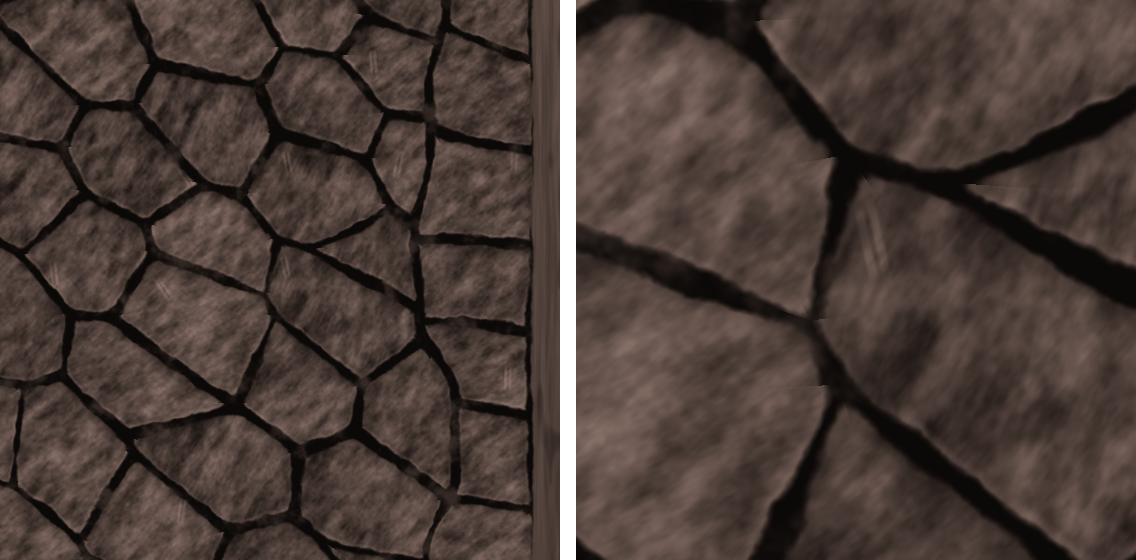
Left, the full canvas; right, a detail of the centre.
This texture is drawn by a WebGL 2 fragment shader. Its source:

```glsl
#version 300 es
precision highp float;
// Dry stone wall of rough brown slabs beside a wooden post.
// Slabs are a stretched, weighted Voronoi pattern with a column of squarer
// blocks at the post; layered value noise gives grain, rims and dark joints.

uniform vec2 u_resolution;
out vec4 fragColor;

const float SLAB_ANGLE = -0.64;            // long axis of the slabs
const vec2  SLAB_DENSITY = vec2(4.2, 6.0); // slabs per unit along and across
const float SLAB_JITTER = 0.82;
const float SIZE_SPREAD = 0.26;
const float CORNER_ROUNDING = 0.010;
const float ROW_HEIGHT = 0.158;
const float COLUMN_LEFT = 0.785;
const float POST_LEFT = 0.949;
const float STONE_LEVEL = 0.312;
const float JOINT_LEVEL = 0.045;
const float GRAIN_CONTRAST = 0.44;
const float RIM_LIGHT = 0.075;
const float MARK_LIGHT = 0.11;

struct Stone { float edge; vec2 normal; float id; };

float hash(vec2 p) {
  return fract(sin(dot(p, vec2(127.1, 311.7))) * 43758.5453);
}

float noise(vec2 p) {
  vec2 i = floor(p), f = fract(p);
  f = f * f * (3.0 - 2.0 * f);
  return mix(mix(hash(i), hash(i + vec2(1, 0)), f.x),
             mix(hash(i + vec2(0, 1)), hash(i + vec2(1, 1)), f.x), f.y);
}

float fbm(vec2 p) {
  float sum = 0.0, amp = 0.5;
  for (int i = 0; i < 4; i++) {
    sum += amp * noise(p);
    p = mat2(0.8, 0.6, -0.6, 0.8) * p * 2.03 + 17.3;
    amp *= 0.55;
  }
  return sum / 1.01;
}

mat2 rotation(float a) { return mat2(cos(a), sin(a), -sin(a), cos(a)); }

float smoothMin(float a, float b, float k) {
  float h = max(k - abs(a - b), 0.0) / k;
  return min(a, b) - 0.25 * h * h * k;
}

// Site position in the slab grid, with its size weight in z.
vec3 slabSite(vec2 cell) {
  vec2 jitter = vec2(hash(cell), hash(cell + 41.7)) - 0.5;
  return vec3(cell + 0.5 + SLAB_JITTER * jitter, SIZE_SPREAD * hash(cell + 83.1));
}

Stone slabs(vec2 uv) {
  mat2 turn = rotation(SLAB_ANGLE);
  vec2 p = (uv * turn) * SLAB_DENSITY + 3.4;
  vec2 home = floor(p), owner = home;
  float best = 1e5;
  for (int k = 0; k < 25; k++) {
    vec2 cell = home + vec2(k % 5 - 2, k / 5 - 2);
    vec3 s = slabSite(cell);
    float d = dot(p - s.xy, p - s.xy) - s.z;
    if (d < best) { best = d; owner = cell; }
  }
  // Distance to each weighted bisector, measured in canvas units.
  vec3 own = slabSite(owner);
  float nearest = 1e5;
  Stone st = Stone(1.0, vec2(0, 1), hash(owner + 9.2));
  for (int k = 0; k < 25; k++) {
    if (k == 12) continue;
    vec3 s = slabSite(owner + vec2(k % 5 - 2, k / 5 - 2));
    vec2 across = (s.xy - own.xy) * SLAB_DENSITY;
    float d = 0.5 * (dot(p - s.xy, p - s.xy) - s.z - best) / length(across);
    if (d < nearest) { nearest = d; st.normal = turn * normalize(across); }
    st.edge = smoothMin(st.edge, d, CORNER_ROUNDING);
  }
  return st;
}

// Blocks beside the post; their courses tilt towards the top.
Stone blocks(vec2 uv) {
  float tilt = 0.38 * smoothstep(0.5, 1.0, uv.y) + 0.03;
  float y = (uv.y + tilt * (uv.x - POST_LEFT)) / ROW_HEIGHT + 0.35;
  float k = floor(y + 0.5);
  Stone st = Stone(POST_LEFT - uv.x + 0.004, vec2(1, 0), 0.0);
  for (float i = -1.0; i < 2.0; i++) {
    float line = k + i + 0.3 * (hash(vec2(k + i, 5.3)) - 0.5);
    float d = abs(y - line) * ROW_HEIGHT;
    if (d < st.edge) st.normal = vec2(0, sign(line - y));
    st.edge = smoothMin(st.edge, d, CORNER_ROUNDING);
    if (i == 0.0) st.id = hash(vec2(y < line ? k - 1.0 : k, 23.9));
  }
  return st;
}

Stone wall(vec2 uv) {
  float side = uv.x - COLUMN_LEFT - 0.12 * (noise(vec2(uv.y * 7.0, 3.7)) - 0.5);
  Stone st;
  if (side > 0.0) st = blocks(uv); else st = slabs(uv);
  if (abs(side) < st.edge) st.normal = vec2(-sign(side), 0);
  st.edge = smoothMin(st.edge, abs(side), CORNER_ROUNDING);
  return st;
}

// Sparse pairs of short pale chisel strokes.
float chiselMarks(vec2 uv) {
  vec2 g = uv * 5.0, cell = floor(g);
  vec2 offset = 0.35 * (vec2(hash(cell + 3.1), hash(cell + 7.7)) - 0.5);
  vec2 q = rotation(0.8 * hash(cell + 1.9) - 0.6) * (fract(g) - 0.5 - offset) / 5.0;
  float stroke = 1.0 - smoothstep(0.001, 0.004, abs(abs(q.x) - 0.004));
  float span = 1.0 - smoothstep(0.014, 0.026, abs(q.y));
  return stroke * span * step(0.58, hash(cell + 12.4)) * (0.35 + 0.65 * noise(uv * 70.0));
}

float stoneLight(vec2 uv) {
  vec2 bend = vec2(noise(uv * 5.0), noise(uv * 5.0 + 31.0)) - 0.5;
  Stone st = wall(uv + 0.025 * bend);
  float edge = st.edge + 0.012 * (fbm(uv * 34.0) - 0.5);

  // Face: streaked grain turned differently on every stone.
  vec2 g = rotation(0.35 + 0.7 * st.id) * uv + st.id * 7.0;
  float face = STONE_LEVEL + 0.07 * (st.id - 0.5);
  face += GRAIN_CONTRAST * (fbm(g * vec2(58.0, 27.0)) - 0.5);
  face += 0.20 * (fbm(uv * 8.0 + st.id * 19.0) - 0.5);
  face += 0.07 * (noise(uv * 150.0) - 0.5);
  face += MARK_LIGHT * chiselMarks(uv);

  // Lower edges catch light, upper edges lie in soft shadow.
  float up = smoothstep(-0.5, 0.7, st.normal.y);
  float joint = mix(0.0035, 0.0075, up) + 0.007 * (noise(uv * 9.0 + 4.0) - 0.3);
  float inside = edge - joint;
  face *= 1.0 - mix(0.14, 0.38, up) * exp(-max(inside, 0.0) / 0.010);
  float rim = smoothstep(0.0, 0.003, inside) * (1.0 - smoothstep(0.003, 0.009, inside));
  face += RIM_LIGHT * rim * (1.0 - up) * (0.4 + noise(uv * 24.0));

  float rubble = JOINT_LEVEL + 0.16 * smoothstep(0.5, 0.85, fbm(uv * 26.0 + 8.0));
  return mix(rubble, face, smoothstep(-0.002, 0.0035, inside));
}

float woodLight(vec2 uv) {
  float sway = 0.006 * noise(vec2(uv.x * 12.0, uv.y * 6.0));
  float grain = fbm(vec2((uv.x + sway) * 150.0, uv.y * 7.0));
  float knot = smoothstep(0.80, 0.95, noise(uv * vec2(55.0, 14.0)));
  return 0.29 + 0.05 * uv.y + 0.16 * (grain - 0.5) - 0.08 * knot;
}

void main() {
  vec2 uv = gl_FragCoord.xy / u_resolution;
  float postSide = uv.x - POST_LEFT - 0.010 * (fbm(vec2(uv.y * 22.0, 2.0)) - 0.5);
  float light = mix(stoneLight(uv), woodLight(uv), smoothstep(-0.002, 0.004, postSide));
  light *= 1.0 - 0.22 * exp(-abs(postSide) / 0.004);
  light = clamp(light, 0.035, 0.52);
  vec3 tint = mix(vec3(1.0, 0.77, 0.67), vec3(1.0, 0.83, 0.77), light * 2.0);
  fragColor = vec4(light * tint, 1.0);
}
```
